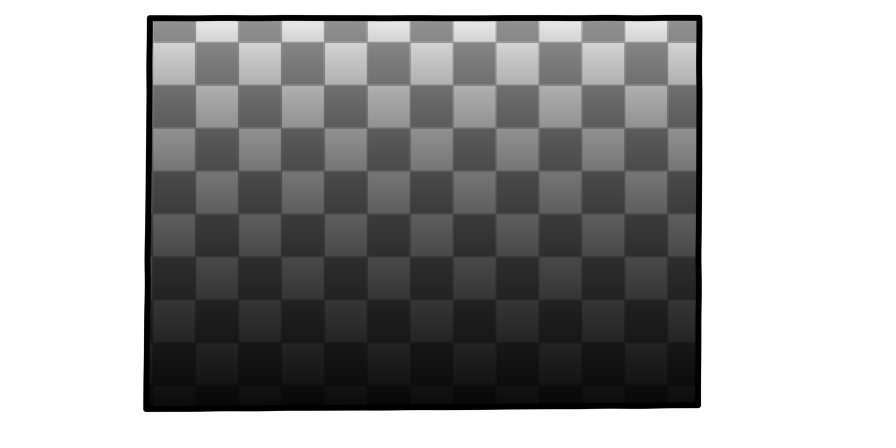
Write a Shadertoy shader that draws this pattern.

```glsl
// Draws a fading grey checkerboard in a slightly crooked black frame on white.
#define CELL 0.0958
#define GRID_ORIGIN vec2(-0.2760, 0.0224)
#define FRAME_HALF_WIDTH 0.0066
#define FRAME_WOBBLE 0.0012
#define FADE_BOTTOM -0.406
#define FADE_TOP 0.453
#define DARK_RATIO 0.63
#define SEAM_WIDTH 0.0032
#define SEAM_SHADE 0.82

// Corners run clockwise from top left, in canvas heights from the centre
const vec2 CORNERS[4] = vec2[4](
    vec2(-0.6654, 0.4596), vec2(0.5612, 0.4596),
    vec2(0.5586, -0.4049), vec2(-0.6732, -0.4128));

float hash(float n) {
    n = fract(n * 0.1031);
    n *= n + 33.33;
    return fract(n * (n + n));
}

float smoothNoise(float x) {
    float cell = floor(x);
    return mix(hash(cell), hash(cell + 1.0), smoothstep(0.0, 1.0, x - cell));
}

// Signed distance to the convex quad, negative inside
float quadDistance(vec2 p) {
    float edgeDistance = 1e5;
    float side = -1e5;
    for (int i = 0; i < 4; i++) {
        vec2 start = CORNERS[i];
        vec2 edge = CORNERS[(i + 1) % 4] - start;
        vec2 rel = p - start;
        float along = clamp(dot(rel, edge) / dot(edge, edge), 0.0, 1.0);
        edgeDistance = min(edgeDistance, length(rel - edge * along));
        side = max(side, dot(rel, normalize(vec2(-edge.y, edge.x))));
    }
    return side < 0.0 ? -edgeDistance : edgeDistance;
}

// Vertical fade of the light cells
float lightTone(float y) {
    float t = clamp((y - FADE_BOTTOM) / (FADE_TOP - FADE_BOTTOM), 0.0, 1.0);
    return 0.045 + 0.58 * t + 0.28 * t * t * t;
}

float checkerTone(vec2 p, float pixel) {
    vec2 grid = (p - GRID_ORIGIN) / CELL;
    vec2 id = floor(grid);
    float parity = mod(id.x + id.y, 2.0);

    // Distance to the nearest seam, in canvas heights
    vec2 toSeam = (0.5 - abs(fract(grid) - 0.5)) * CELL;
    float seam = min(toSeam.x, toSeam.y);

    // A mid-grey rim with a thin dark line along its centre
    float light = lightTone(p.y);
    float tone = light * mix(DARK_RATIO, 1.0, parity);
    float middle = light * (DARK_RATIO + 1.0) * 0.5;
    float rim = 1.0 - smoothstep(0.0, max(SEAM_WIDTH, pixel), seam);
    float core = 1.0 - smoothstep(0.0, max(SEAM_WIDTH * 0.4, pixel * 0.5), seam);
    return mix(tone, middle, rim) * mix(1.0, SEAM_SHADE, core);
}

void mainImage(out vec4 fragColor, in vec2 fragCoord) {
    vec2 p = (fragCoord - 0.5 * iResolution.xy) / iResolution.y;
    float pixel = 1.0 / iResolution.y;

    // Hand-drawn waver of the frame
    vec2 waver = vec2(smoothNoise(p.y * 14.0 + 40.0),
                      smoothNoise(p.x * 14.0 + 90.0)) - 0.5;
    float d = quadDistance(p + waver * FRAME_WOBBLE);

    // White ground, checker interior, black outline on top
    float inside = 1.0 - smoothstep(-pixel, pixel, d);
    float outline = 1.0 - smoothstep(-0.7 * pixel, 0.7 * pixel, abs(d) - FRAME_HALF_WIDTH);
    float tone = mix(1.0, checkerTone(p, pixel), inside);
    fragColor = vec4(vec3(tone * (1.0 - outline)), 1.0);
}
```
